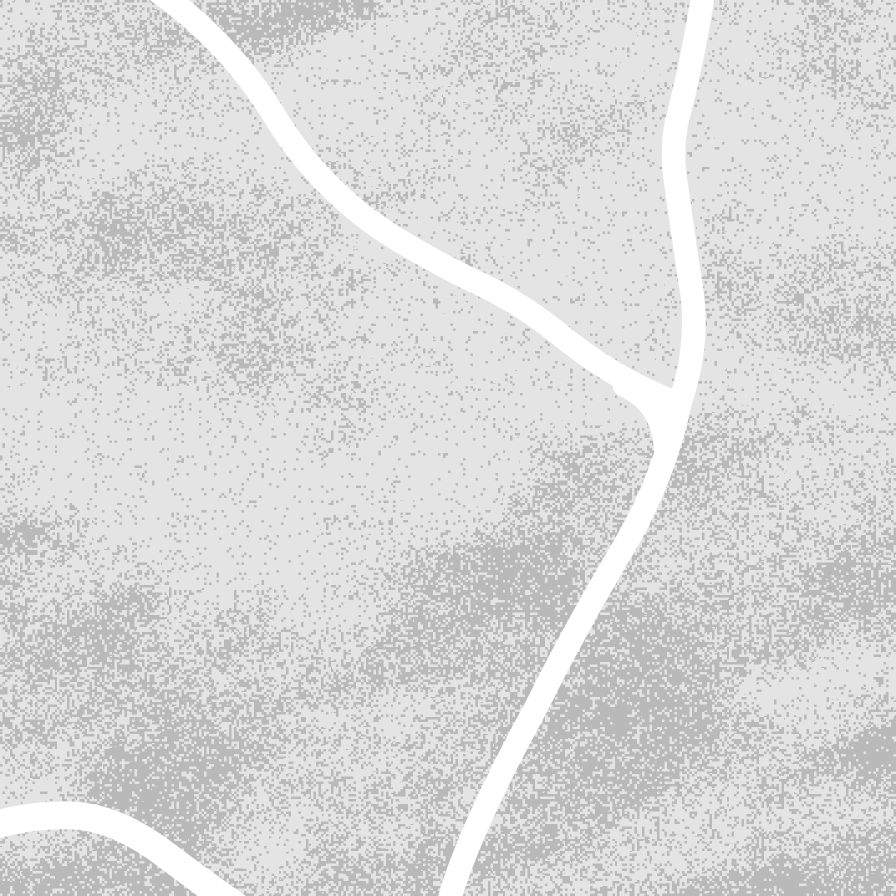
Give the GLSL for this pattern, as a WebGL 1 fragment shader.

```glsl
precision highp float;

uniform vec2 u_resolution;

const vec3 LAND = vec3(0.893);
const vec3 SCRUB = vec3(0.727);
const vec3 ROAD = vec3(1.0);
const float GRAIN_CELLS = 360.0;

float hash(vec2 p) {
  vec3 q = fract(vec3(p.xyx) * 0.1031);
  q += dot(q, q.yzx + 33.33);
  return fract((q.x + q.y) * q.z);
}

float valueNoise(vec2 p) {
  vec2 i = floor(p);
  vec2 f = fract(p);
  f = f * f * (3.0 - 2.0 * f);
  float low = mix(hash(i), hash(i + vec2(1.0, 0.0)), f.x);
  float high = mix(hash(i + vec2(0.0, 1.0)), hash(i + 1.0), f.x);
  return mix(low, high, f.y);
}

float fbm(vec2 p) {
  float sum = 0.0;
  float amplitude = 0.5;
  for (int i = 0; i < 5; i++) {
    sum += amplitude * valueNoise(p);
    p = p * 2.03 + vec2(17.3, 9.1);
    amplitude *= 0.6;
  }
  return sum / 1.153;
}

// Soft elliptical thicket, tilted gently upward to the right
float patchAt(vec2 p, vec2 center, vec2 radius) {
  vec2 d = p - center;
  d.y -= 0.18 * d.x;
  d /= radius;
  return exp(-dot(d, d));
}

float segmentDistance(vec2 p, vec2 a, vec2 b) {
  vec2 ab = b - a;
  return length(p - a - ab * clamp(dot(p - a, ab) / dot(ab, ab), 0.0, 1.0));
}

// Distance to a quadratic curve, split into short segments
float curve(vec2 p, vec2 a, vec2 control, vec2 b) {
  float d = 10.0;
  vec2 last = a;
  for (int i = 1; i <= 8; i++) {
    float t = float(i) / 8.0;
    vec2 next = mix(mix(a, control, t), mix(control, b, t), t);
    d = min(d, segmentDistance(p, last, next));
    last = next;
  }
  return d;
}

float branchRoad(vec2 p) {
  float d = curve(p, vec2(0.176, 1.010), vec2(0.254, 0.954), vec2(0.303, 0.876));
  d = min(d, curve(p, vec2(0.303, 0.876), vec2(0.349, 0.798), vec2(0.423, 0.746)));
  d = min(d, curve(p, vec2(0.423, 0.746), vec2(0.462, 0.720), vec2(0.521, 0.690)));
  d = min(d, curve(p, vec2(0.521, 0.690), vec2(0.573, 0.667), vec2(0.618, 0.632)));
  d = min(d, curve(p, vec2(0.618, 0.632), vec2(0.684, 0.577), vec2(0.753, 0.551)));
  return min(d, curve(p, vec2(0.697, 0.570), vec2(0.740, 0.551), vec2(0.743, 0.499)));
}

float mainRoad(vec2 p) {
  float d = curve(p, vec2(0.785, 1.007), vec2(0.771, 0.922), vec2(0.755, 0.863));
  d = min(d, curve(p, vec2(0.755, 0.863), vec2(0.749, 0.831), vec2(0.754, 0.798)));
  d = min(d, curve(p, vec2(0.754, 0.798), vec2(0.764, 0.727), vec2(0.773, 0.668)));
  d = min(d, curve(p, vec2(0.773, 0.668), vec2(0.779, 0.609), vec2(0.759, 0.551)));
  d = min(d, curve(p, vec2(0.759, 0.551), vec2(0.741, 0.466), vec2(0.697, 0.391)));
  d = min(d, curve(p, vec2(0.697, 0.391), vec2(0.641, 0.297), vec2(0.599, 0.212)));
  return min(d, curve(p, vec2(0.599, 0.212), vec2(0.521, 0.069), vec2(0.500, -0.009)));
}

float cornerRoad(vec2 p) {
  float d = curve(p, vec2(-0.010, 0.078), vec2(0.033, 0.091), vec2(0.078, 0.090));
  d = min(d, curve(p, vec2(0.078, 0.090), vec2(0.130, 0.089), vec2(0.189, 0.043)));
  return min(d, curve(p, vec2(0.189, 0.043), vec2(0.215, 0.023), vec2(0.273, -0.018)));
}

// Chance that a grain is scrub, from broad regions and cloudy noise
float scrubDensity(vec2 p) {
  float field = mix(0.48, 0.24, smoothstep(0.25, 0.46, p.y));
  field += 0.60 * patchAt(p, vec2(0.35, 0.980), vec2(0.15, 0.036));
  field += 0.35 * patchAt(p, vec2(0.90, 0.960), vec2(0.09, 0.040));
  field += 0.25 * patchAt(p, vec2(0.59, 0.903), vec2(0.06, 0.020));
  field += 0.25 * patchAt(p, vec2(0.23, 0.690), vec2(0.14, 0.065));
  field += 0.20 * patchAt(p, vec2(0.02, 0.850), vec2(0.06, 0.040));
  field += 0.28 * patchAt(p, vec2(0.92, 0.635), vec2(0.11, 0.045));
  field += 0.32 * patchAt(p, vec2(0.80, 0.450), vec2(0.08, 0.050));
  field += 0.40 * patchAt(p, vec2(0.57, 0.370), vec2(0.08, 0.045));
  field += 0.20 * patchAt(p, vec2(0.03, 0.420), vec2(0.07, 0.035));
  field += 0.25 * patchAt(p, vec2(0.99, 0.150), vec2(0.06, 0.045));
  field += 0.25 * patchAt(p, vec2(0.89, 0.030), vec2(0.13, 0.035));
  field -= 0.28 * patchAt(p, vec2(0.89, 0.200), vec2(0.08, 0.065));
  field -= 0.12 * patchAt(p, vec2(0.24, 0.500), vec2(0.20, 0.090));
  field += 1.3 * (fbm(vec2(p.x * 6.0, (p.y - 0.18 * p.x) * 11.0) + 4.0) - 0.5);
  return mix(0.05, 0.88, smoothstep(0.08, 0.90, field));
}

void main() {
  float unit = min(u_resolution.x, u_resolution.y);
  vec2 p = gl_FragCoord.xy / u_resolution;

  // Average four samples of the grain within each pixel
  float density = scrubDensity(p);
  float scrub = 0.0;
  for (int i = 0; i < 4; i++) {
    vec2 offset = vec2(mod(float(i), 2.0), floor(float(i) / 2.0)) * 0.5 - 0.25;
    vec2 cell = floor((p + offset / u_resolution) * GRAIN_CELLS);
    scrub += 0.25 * step(hash(cell + 71.0), density);
  }

  float edge = min(min(branchRoad(p), mainRoad(p)) - 0.0132, cornerRoad(p) - 0.0155);
  float road = 1.0 - smoothstep(-0.75, 0.75, edge * unit);
  gl_FragColor = vec4(mix(mix(LAND, SCRUB, scrub), ROAD, road), 1.0);
}
```
